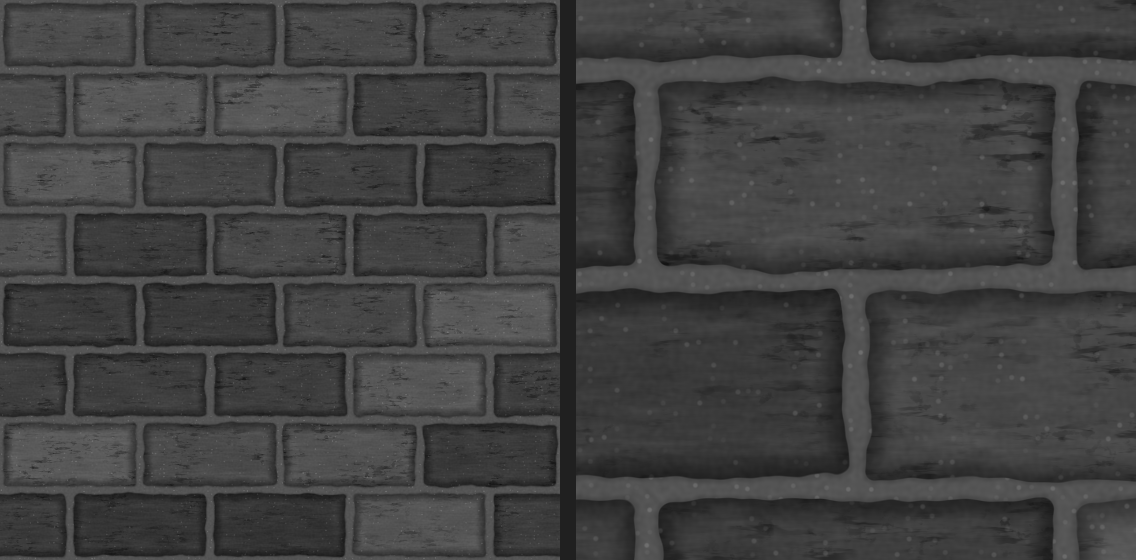
Left, the full canvas; right, a detail of the centre.
Give the GLSL for this texture, as a WebGL 2 fragment shader.

```glsl
#version 300 es
precision highp float;
// Weathered charcoal brick wall in running bond, four bricks across and eight down.
uniform vec2 u_resolution;
out vec4 outColor;

vec2 hash2(vec2 p) {
  vec3 h = fract(p.xyx * vec3(0.1031, 0.1030, 0.0973));
  h += dot(h, h.yzx + 33.33);
  return fract((h.xx + h.yz) * h.zy);
}

float gradientNoise(vec2 p) {
  vec2 i = floor(p), f = p - i;
  vec2 u = f * f * f * (f * (f * 6.0 - 15.0) + 10.0);
  vec2 e = vec2(1.0, 0.0);
  float a = dot(hash2(i) * 2.0 - 1.0, f);
  float b = dot(hash2(i + e) * 2.0 - 1.0, f - e);
  float c = dot(hash2(i + e.yx) * 2.0 - 1.0, f - e.yx);
  float d = dot(hash2(i + 1.0) * 2.0 - 1.0, f - 1.0);
  return 1.4 * mix(mix(a, b, u.x), mix(c, d, u.x), u.y);
}

float fbm(vec2 p) {
  float sum = 0.0, amplitude = 0.6;
  for (int i = 0; i < 4; i++) {
    sum += amplitude * gradientNoise(p);
    p = p * 2.03 + 17.3;
    amplitude *= 0.55;
  }
  return sum;
}

float roundedBox(vec2 p, vec2 halfSize, float radius) {
  vec2 q = abs(p) - halfSize + radius;
  return length(max(q, 0.0)) + min(max(q.x, q.y), 0.0) - radius;
}

// Sparse round flecks, at most one in each cell.
float flecks(vec2 p, float density) {
  vec2 cell = floor(p);
  vec2 center = 0.3 + 0.4 * hash2(cell + 7.0);
  vec2 chance = hash2(cell + 91.0);
  float dist = length(p - cell - center);
  return step(chance.x, density) * chance.y * (1.0 - smoothstep(0.1, 0.3, dist));
}

float mortarTone(vec2 p, float edgeDistance) {
  float tone = 0.33 + 0.025 * gradientNoise(p * 230.0) + 0.015 * fbm(p * 24.0);
  tone += 0.1 * flecks(p * 150.0, 0.3);
  return tone * mix(0.86, 1.0, smoothstep(0.0, 0.004, edgeDistance));
}

float brickTone(vec2 p, vec2 id, float depth) {
  vec2 random = hash2(id + 23.0);
  float tone = mix(0.2, 0.36, random.x);

  // Broad mottling and fine horizontal grain.
  tone += 0.035 * fbm(p * vec2(12.0, 20.0));
  float grain = fbm(p * vec2(22.0, 170.0) + 3.0);
  tone += 0.035 * grain;

  // Dark scratches and pits gathered in worn patches.
  float patches = smoothstep(-0.15, 0.35, fbm(p * vec2(13.0, 24.0) + 41.0));
  float scratches = smoothstep(0.02, 0.3, fbm(p * vec2(30.0, 150.0) + 9.0));
  float pits = smoothstep(0.12, 0.35, fbm(p * vec2(85.0, 120.0) + 63.0));
  tone *= 1.0 - patches * (0.32 * scratches + 0.2 * pits) * mix(0.6, 1.2, random.y);

  // Sooty rounded border with a faint worn ridge inside it.
  float border = depth + 0.004 * fbm(p * 45.0);
  tone *= mix(0.58, 1.0, smoothstep(-0.003, 0.019, border));
  float ridge = (border - 0.02) / 0.007;
  tone += 0.018 * exp(-ridge * ridge) * (0.6 + grain);

  // Dust and powdery surface.
  tone += 0.09 * flecks(p * 140.0, 0.18) + 0.018 * gradientNoise(p * 240.0);
  return tone;
}

void main() {
  vec2 uv = gl_FragCoord.xy / u_resolution.y;
  float pixel = 1.0 / u_resolution.y;

  // Even rows, counted from the bottom, move half a brick sideways.
  vec2 grid = uv * vec2(4.0, 8.0);
  float row = floor(grid.y);
  grid.x += 0.5 * mod(row + 1.0, 2.0);
  vec2 id = vec2(mod(floor(grid.x), 4.0), mod(row, 8.0));
  vec2 local = (fract(grid) - 0.5) / vec2(4.0, 8.0);
  vec2 surface = local + id * vec2(3.7, 5.3) + 2.0;

  // Chipped, wavering outline.
  vec2 wobble = vec2(gradientNoise(surface * 26.0), gradientNoise(surface * 24.0 + 31.0));
  wobble += 0.4 * vec2(gradientNoise(surface * 75.0 + 8.0), gradientNoise(surface * 70.0 + 57.0));
  float dist = roundedBox(local + 0.0042 * wobble, vec2(0.1178, 0.0556), 0.007);

  float brick = brickTone(surface, id, -dist);
  float mortar = mortarTone(uv, dist);
  float tone = mix(brick, mortar, smoothstep(-pixel, pixel, dist));
  outColor = vec4(vec3(tone), 1.0);
}
```
